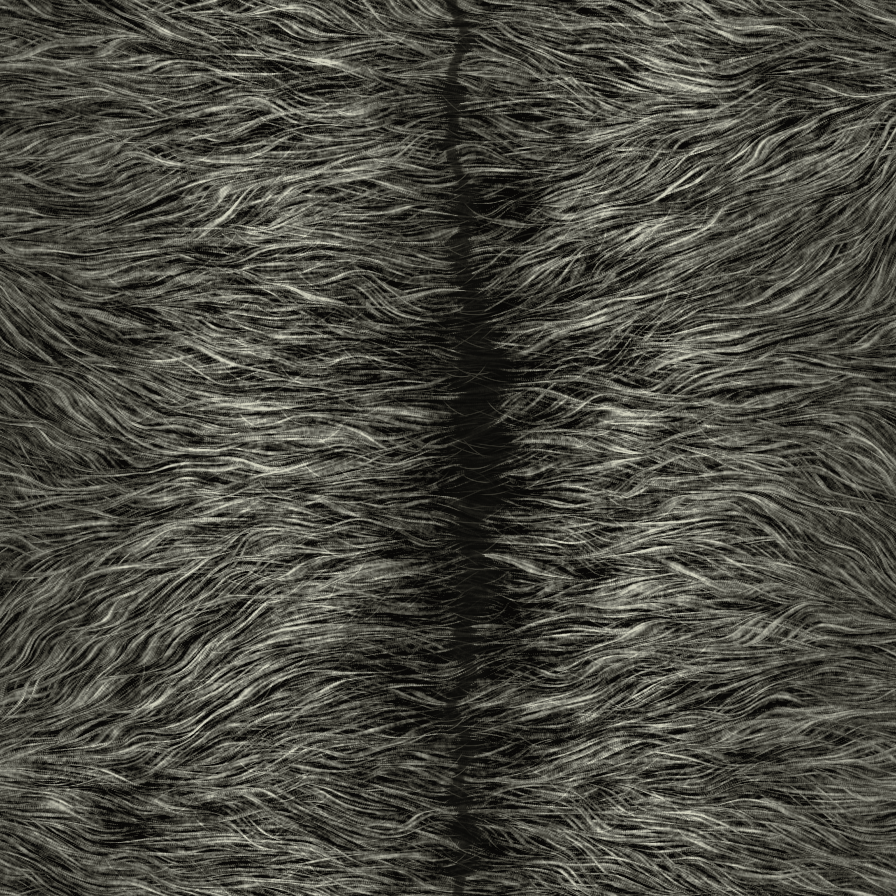
This texture is drawn by a WebGL 1 fragment shader. Its source:

```glsl
precision highp float;

uniform vec2 u_resolution;

const int HALF_STEPS = 13;

float hash(vec2 p) {
    vec3 q = fract(vec3(p.xyx) * 0.1031);
    q += dot(q, q.yzx + 33.33);
    return fract((q.x + q.y) * q.z);
}

float noise(vec2 p) {
    vec2 cell = floor(p);
    vec2 f = fract(p);
    f = f * f * (3.0 - 2.0 * f);
    float low = mix(hash(cell), hash(cell + vec2(1.0, 0.0)), f.x);
    float high = mix(hash(cell + vec2(0.0, 1.0)), hash(cell + 1.0), f.x);
    return mix(low, high, f.y);
}

float bump(float x, float centre, float width) {
    float d = (x - centre) / width;
    return exp(-d * d);
}

// Combing angle, with half-turn symmetry about the centre
float combAngle(vec2 p) {
    vec2 c = p - 0.5;
    float u = abs(c.x);
    float v = c.x < 0.0 ? -c.y : c.y;
    float angle = bump(v, 0.22, 0.14) * (0.12 + 1.6 * u);
    angle -= 0.8 * bump(v, -0.06, 0.16) * smoothstep(0.25, 0.5, u);
    angle += 0.22 * bump(v, -0.3, 0.09);
    angle -= 0.2 * bump(v, -0.46, 0.08);
    angle -= (0.25 + 0.25 * smoothstep(0.3, 0.45, u)) * bump(v, 0.46, 0.08);
    return angle;
}

vec2 combDirection(vec2 p, float spread, float seed) {
    float wander = 0.5 * (noise(p * vec2(7.0, 13.0) + seed) - 0.5);
    wander += 0.8 * (noise(p * vec2(21.0, 43.0) + seed * 1.7) - 0.5);
    float angle = combAngle(p) + spread * wander;
    return vec2(cos(angle), sin(angle));
}

// Noise averaged along the combing lines, scaled to unit deviation
float strands(vec2 p, float frequency, float stride, float spread, float seed, float deviation) {
    vec2 ahead = p;
    vec2 behind = p;
    float sum = 0.0;
    for (int i = 0; i < HALF_STEPS; i++) {
        ahead += stride * combDirection(ahead, spread, seed);
        behind -= stride * combDirection(behind, spread, seed);
        sum += noise(ahead * frequency + seed) + noise(behind * frequency + seed);
    }
    return (sum / float(2 * HALF_STEPS) - 0.5) / deviation;
}

// Scattered single hairs, one curved segment per cell
float looseHairs(vec2 p, float cells, float spread, float seed, float pixel) {
    vec2 home = floor(p * cells);
    float cover = 0.0;
    for (int j = -1; j <= 1; j++) {
        for (int i = -1; i <= 1; i++) {
            vec2 cell = home + vec2(float(i), float(j));
            float pick = hash(cell + seed);
            vec2 root = (cell + vec2(pick, hash(cell + seed + 17.0))) / cells;
            float angle = combAngle(root) + spread * (hash(cell + seed + 41.0) - 0.5);
            vec2 along = vec2(cos(angle), sin(angle));
            vec2 d = p - root;
            float t = dot(d, along) * cells;
            float curve = (pick - 0.5) * 0.7 * t * t / cells;
            float across = abs(dot(d, vec2(-along.y, along.x)) - curve);
            float body = 1.0 - smoothstep(0.0003, 0.0006 + 0.7 * pixel, across);
            float taper = 1.0 - smoothstep(0.4, 0.95, abs(t));
            cover = max(cover, body * taper * (0.3 + 0.7 * pick));
        }
    }
    return cover;
}

void main() {
    vec2 p = gl_FragCoord.xy / u_resolution;
    float pixel = 1.0 / min(u_resolution.x, u_resolution.y);
    float side = abs(p.x - 0.5);

    // Fine coat over narrow locks
    float fine = max(strands(p, 510.0, 0.0024, 1.0, 3.0, 0.04),
                     strands(p, 430.0, 0.0026, 1.5, 59.0, 0.04)) - 0.5;
    float locks = strands(p, 130.0, 0.0038, 0.9, 23.0, 0.056);

    // Bright flanks, soft borders and paired whorls
    float flank = bump(side, 0.2, 0.16);
    float whorl = bump(length((p - vec2(0.95, 0.86)) / vec2(0.8, 1.0)), 0.0, 0.08)
                + bump(length((p - vec2(0.07, 0.14)) / vec2(0.8, 1.0)), 0.0, 0.08);
    float hollow = bump(length(p - vec2(0.89, 0.92)), 0.0, 0.04)
                 + bump(length(p - vec2(0.14, 0.08)), 0.0, 0.04);
    float contrast = 0.12 + 0.07 * flank + 0.06 * whorl;
    float tone = 0.245 + 0.05 * flank + 0.04 * whorl - 0.07 * hollow;
    tone += 0.03 * bump(p.x, 0.33, 0.12) * bump(p.y, 0.56, 0.2);
    tone += contrast * (0.98 * fine + 0.2 * locks);

    // Gaps deepen toward the parting while bright hairs survive
    float middle = bump(p.y, 0.52, 0.16);
    float ragged = noise(vec2(p.x * 6.0, p.y * 24.0)) - 0.5;
    float fray = noise(vec2(p.x * 14.0 + 7.0, p.y * 75.0)) - 0.5;
    float shade = bump(p.x, 0.525, 0.09) * (0.09 + 0.11 * middle + 0.13 * ragged);
    shade += 0.13 * bump(p.x, 0.58, 0.06) * bump(p.y, 0.79, 0.06);
    shade += 0.13 * bump(p.x, 0.46, 0.06) * bump(p.y, 0.22, 0.05);
    tone -= shade;

    // Crossing hairs
    float loose = max(looseHairs(p, 30.0, 1.2, 5.0, pixel), looseHairs(p, 43.0, 1.5, 83.0, pixel));
    tone = max(tone, 0.03) + loose * (0.06 + 0.15 * flank);

    // Dark parting with frayed sides and a few stray hairs
    float centre = 0.513 + 0.02 * middle + 0.024 * ragged;
    float reach = 0.012 + 0.024 * middle + 0.02 * fray + 0.008 * ragged - 0.005 * fine;
    float parting = 1.0 - smoothstep(0.5, 1.4, abs(p.x - centre) / max(reach, 0.006));
    float floorTone = 0.07 - 0.01 * middle + 0.012 * fine + 0.2 * loose * loose;
    tone = mix(tone, floorTone, (0.82 + 0.12 * middle) * parting);

    tone = clamp(tone, 0.03, 0.82);
    vec3 tint = mix(vec3(1.0, 0.97, 0.8), vec3(1.0, 1.0, 0.91), smoothstep(0.04, 0.5, tone));
    gl_FragColor = vec4(tone * tint, 1.0);
}
```
